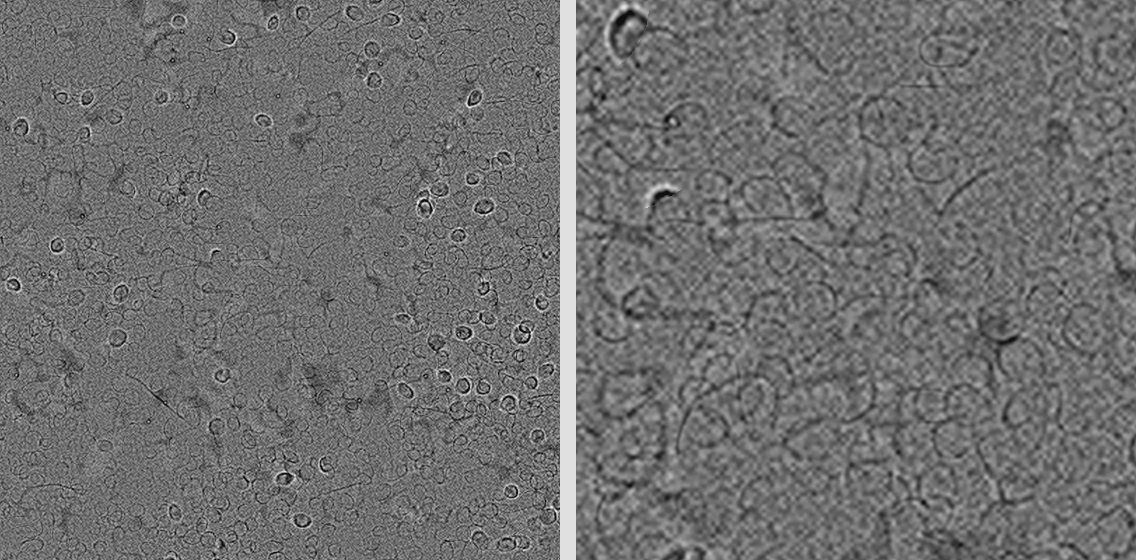
Left: the whole. Right: its middle third, enlarged.
Reproduce this texture procedurally as a Shadertoy shader.

```glsl
const float BASE_GREY = 0.432;
const float FINE_GRAIN = 0.23;
const float COARSE_GRAIN = 0.125;
const float FINE_SCALE = 400.0;
const float COARSE_SCALE = 230.0;
const float CELL_GRID = 28.0;
const float CELL_RADIUS = 0.0118;
const float WALL_WIDTH = 0.0017;
const float WALL_DEPTH = 0.16;
const float DARK_CELL_SHARE = 0.05;
const float WISP_SCALE = 36.0;
const float WISP_DEPTH = 0.11;
const int CELL_LAYERS = 3;
const int FIBRES = 40;
const int CLUMPS = 34;
const int BEADS = 20;

float hash(vec2 p, float seed) {
    uvec2 q = uvec2(ivec2(floor(p)));
    uint h = q.x * 1664525u ^ q.y * 22695477u ^ uint(int(seed)) * 74779u;
    h = (h ^ (h >> 16)) * 73244475u;
    h = (h ^ (h >> 15)) * 73244475u;
    h ^= h >> 16;
    return float(h & 65535u) / 65535.0;
}

float noise(vec2 p, float seed) {
    vec2 i = floor(p), f = fract(p);
    f = f * f * (3.0 - 2.0 * f);
    return mix(mix(hash(i, seed), hash(i + vec2(1, 0), seed), f.x),
               mix(hash(i + vec2(0, 1), seed), hash(i + vec2(1, 1), seed), f.x), f.y);
}

// Noise minus its surroundings, so that no broad blotches remain
float bandNoise(vec2 p, float seed) {
    vec2 e = vec2(1.4, 0.0);
    float around = noise(p + e, seed) + noise(p - e, seed) + noise(p + e.yx, seed) + noise(p - e.yx, seed);
    return noise(p, seed) - 0.25 * around;
}

float bell(float x) { return exp(-x * x); }

mat2 turn(float a) { return mat2(cos(a), sin(a), -sin(a), cos(a)); }

// Dark line with bright fringes that balance it, as in phase contrast
float fringedLine(float d, float w) {
    return 0.5 * (bell((d - 2.0 * w) / w) + bell((d + 2.0 * w) / w)) - bell(d / w);
}

// More contrast toward the lower right
float crowding(vec2 p) {
    return clamp(0.55 + 0.4 * (p.x - p.y) + 0.8 * (noise(p * 6.0, 3.0) - 0.5), 0.1, 1.1);
}

float cells(vec2 p, float seed, float crowd, float mottle) {
    vec2 g = turn(0.3 * seed) * p * CELL_GRID + 7.3 * seed;
    vec2 home = floor(g);
    float tone = 0.0;
    for (int j = -1; j <= 1; j++)
    for (int i = -1; i <= 1; i++) {
        vec2 id = home + vec2(i, j);
        if (hash(id, seed) > 0.68) continue;
        vec2 centre = id + 0.5 + 0.75 * (vec2(hash(id, seed + 11.0), hash(id, seed + 12.0)) - 0.5);
        vec2 q = turn(6.283 * hash(id, seed + 13.0)) * (g - centre) / CELL_GRID;
        float stretch = mix(1.0, 1.22, hash(id, seed + 14.0));
        float radius = CELL_RADIUS * mix(0.75, 1.2, hash(id, seed + 15.0));
        float wobble = 0.004 * (noise(p * 85.0, seed + 16.0) - 0.5);
        float d = length(q * vec2(stretch, 1.0 / stretch)) - radius + wobble;
        float side = sin(atan(q.y, q.x) + 6.283 * hash(id, seed + 17.0));
        float strength = mix(0.3, 1.2, hash(id, seed + 18.0)) * (0.5 + 0.7 * crowd);
        tone += WALL_DEPTH * strength * (0.75 + 0.35 * side) * fringedLine(d, WALL_WIDTH);

        // Dense cells: greyer body, one heavy side, bright rim
        float dark = step(hash(id, seed + 19.0), DARK_CELL_SHARE * 2.0 * crowd);
        float weight = mix(0.3, 1.1, hash(id, seed + 21.0));
        float body = smoothstep(0.002, -0.003, d);
        tone += dark * weight * (0.14 * bell((d - 0.0042) / 0.0021) + body * (0.35 * mottle - 0.05)
                + (0.17 + 0.12 * side) * fringedLine(d + 0.0005, 0.0022));
    }
    return tone;
}

// Broken membranes between the cells
float wisps(vec2 p, float seed) {
    vec2 q = p * WISP_SCALE + 1.4 * vec2(noise(p * 20.0, seed + 1.0), noise(p * 20.0, seed + 2.0));
    float d = (noise(q, seed + 3.0) - 0.5) / WISP_SCALE;
    return WISP_DEPTH * fringedLine(d, 0.0015) * smoothstep(0.35, 0.75, noise(p * 24.0, seed + 4.0));
}

float fibres(vec2 p) {
    float tone = 0.0;
    for (int i = 0; i < FIBRES; i++) {
        vec2 id = vec2(i, 5);
        vec2 q = p - vec2(hash(id, 41.0), hash(id, 42.0));
        q = turn(-1.6 * (hash(id, 43.0) - 0.42)) * q;
        float halfLength = mix(0.02, 0.12, pow(hash(id, 44.0), 2.0));
        float bend = 0.016 * (noise(vec2(q.x * 24.0, i), 45.0) - 0.5) + 1.2 * (hash(id, 46.0) - 0.5) * q.x * q.x;
        float fade = smoothstep(halfLength, 0.3 * halfLength, abs(q.x)) * (0.4 + noise(p * 45.0, 48.0));
        tone += mix(0.06, 0.24, hash(id, 47.0)) * fade * fringedLine(q.y - bend, 0.0017);
    }
    return tone;
}

// Ragged grit
float clumps(vec2 p, float mottle) {
    float mask = 0.0;
    for (int i = 0; i < CLUMPS; i++) {
        vec2 id = vec2(i, 9);
        vec2 c = vec2(sqrt(hash(id, 51.0)), hash(id, 52.0));
        vec2 q = turn(3.0 * hash(id, 53.0)) * (p - c) * vec2(0.75, 1.2);
        mask += bell(length(q) / mix(0.007, 0.018, hash(id, 54.0))) * mix(0.3, 1.1, hash(id, 56.0));
    }
    return min(mask, 1.2) * (0.65 * mottle - 0.02);
}

// Tiny dark beads with a bright core
float beads(vec2 p) {
    float tone = 0.0;
    for (int i = 0; i < BEADS; i++) {
        vec2 id = vec2(i, 13);
        float r = length(p - vec2(hash(id, 61.0), hash(id, 62.0)));
        tone += 0.25 * bell(r / 0.0016) - 0.26 * bell((r - 0.0033) / 0.0015);
    }
    return tone;
}

void mainImage(out vec4 fragColor, in vec2 fragCoord) {
    vec2 p = fragCoord / iResolution.y;
    float crowd = crowding(p), mottle = bandNoise(p * 170.0, 55.0);
    float grain = FINE_GRAIN * bandNoise(p * FINE_SCALE, 1.0)
                + COARSE_GRAIN * bandNoise(turn(0.6) * p * COARSE_SCALE, 2.0);
    float grey = BASE_GREY + grain * (0.85 + 0.25 * crowd);
    for (int i = 0; i < CELL_LAYERS; i++) grey += cells(p, 100.0 * float(i + 1), crowd, mottle);
    grey += wisps(p, 31.0) + wisps(p.yx, 71.0) + fibres(p) + clumps(p, mottle) + beads(p);
    fragColor = vec4(vec3(clamp(grey, 0.06, 0.92)), 1.0);
}
```
